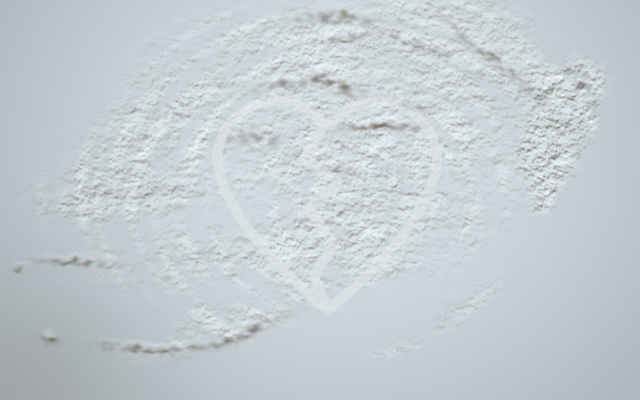
Write a WebGL 1 fragment shader that draws this texture.

```glsl
precision highp float;
uniform vec2 u_resolution;

const vec3 TABLE_LIGHT = vec3(0.815, 0.855, 0.878);
const vec3 TABLE_EDGE = vec3(0.645, 0.685, 0.705);
const vec3 CORNER_GREY = vec3(0.60, 0.61, 0.61);
const vec3 POWDER = vec3(0.83, 0.855, 0.865);
const vec3 UMBER = vec3(0.43, 0.39, 0.33);
const vec3 STROKE = vec3(0.89, 0.91, 0.92);
const vec2 SWIRL_CENTER = vec2(0.875, 0.52);
const vec2 LIGHT_STEP = vec2(-0.002, 0.006);
const vec2 GRAIN_SCALE = vec2(46.0, 62.0);
const float SHADOW_GAIN = 0.62;
const float SHINE_GAIN = 0.11;
const float STROKE_HALF = 0.0125;
const float STROKE_ALPHA = 0.56;
const vec2 LOBE_L = vec2(0.69, 0.60);
const vec2 LOBE_R = vec2(0.945, 0.60);
const float LOBE_RADIUS = 0.147;
const vec2 TIP = vec2(0.82, 0.225);
const vec2 NOTCH = vec2(0.808, 0.686);

float corner(vec2 cell, vec2 offset) {
  cell = vec2(dot(cell, vec2(127.1, 311.7)), dot(cell, vec2(269.5, 183.3)));
  return dot(fract(sin(cell) * 43758.5) * 2.0 - 1.0, offset);
}
float gradientNoise(vec2 p) {
  vec2 i = floor(p), f = fract(p), e = vec2(0.0, 1.0);
  vec2 u = f * f * f * (f * (f * 6.0 - 15.0) + 10.0);
  return mix(mix(corner(i, f), corner(i + e.yx, f - e.yx), u.x),
             mix(corner(i + e.xy, f - e.xy), corner(i + e.yy, f - e.yy), u.x), u.y);
}
// Lumps plus finer grains
float powderHeight(vec2 p) {
  p *= GRAIN_SCALE;
  float sum = 1.3 * gradientNoise(p * 0.4), amp = 1.0;
  for (int i = 0; i < 3; i++) {
    sum += amp * gradientNoise(p);
    p = mat2(1.6, 1.2, -1.2, 1.6) * p + 7.3;
    amp *= 0.6;
  }
  return sum;
}
// Soft ellipse, turned by angle
float blob(vec2 p, float x, float y, float rx, float ry, float angle) {
  vec2 d = p - vec2(x, y);
  float c = cos(angle), s = sin(angle);
  d = vec2(c * d.x + s * d.y, c * d.y - s * d.x) / vec2(rx, ry);
  return exp(-dot(d, d));
}
float powderCover(vec2 p) {
  float m = 0.9 * blob(p, 0.34, 0.64, 0.26, 0.12, 0.75);
  m += 0.9 * blob(p, 0.32, 0.51, 0.22, 0.05, 0.05);
  m += blob(p, 0.86, 0.87, 0.40, 0.13, 0.0);
  m += 0.9 * blob(p, 1.20, 0.84, 0.25, 0.15, -0.7);
  m += 0.9 * blob(p, 0.81, 0.63, 0.30, 0.13, -0.1);
  m += 0.75 * blob(p, 0.52, 0.36, 0.34, 0.10, 0.15);
  m += 0.9 * blob(p, 0.87, 0.40, 0.17, 0.14, 0.6);
  m += 0.8 * blob(p, 0.53, 0.18, 0.26, 0.045, 0.3);
  m += 0.65 * blob(p, 1.10, 0.19, 0.27, 0.03, 0.55);
  return m + 0.5 * blob(p, 1.13, 0.47, 0.19, 0.20, 0.0);
}
float ridges(vec2 p) {
  float m = blob(p, 0.83, 0.792, 0.07, 0.014, -0.35);
  m += 0.7 * blob(p, 0.71, 0.79, 0.06, 0.012, 0.1);
  m += 1.3 * blob(p, 0.95, 0.685, 0.09, 0.009, 0.03);
  m += blob(p, 0.83, 0.578, 0.04, 0.009, 0.0);
  m += 0.6 * blob(p, 0.62, 0.655, 0.07, 0.022, -0.1);
  m += 0.9 * blob(p, 1.02, 0.742, 0.05, 0.008, -0.1);
  m += 0.7 * blob(p, 0.84, 0.955, 0.09, 0.014, -0.1);
  m += 0.7 * blob(p, 0.86, 0.902, 0.08, 0.009, 0.15);
  m += 0.7 * blob(p, 1.04, 0.89, 0.08, 0.009, -0.3);
  m += 0.7 * blob(p, 1.23, 0.85, 0.13, 0.010, -0.7);
  m += 0.9 * blob(p, 0.60, 0.165, 0.11, 0.011, 0.4);
  m += blob(p, 0.38, 0.128, 0.10, 0.008, -0.05);
  m += 0.8 * blob(p, 0.19, 0.342, 0.09, 0.008, -0.05);
  m += 1.2 * blob(p, 0.13, 0.148, 0.02, 0.011, -0.2);
  return m + 0.9 * blob(p, 0.045, 0.322, 0.016, 0.008, -0.2);
}
float segment(vec2 p, vec2 a, vec2 b) {
  vec2 d = b - a;
  return length(p - a - d * clamp(dot(p - a, d) / dot(d, d), 0.0, 1.0));
}
// Heart side as a chain along a quadratic curve
float heartSide(vec2 p, vec2 start, vec2 bend) {
  float d = 1.0;
  vec2 last = start;
  for (int i = 1; i <= 12; i++) {
    float t = float(i) / 12.0;
    vec2 next = mix(mix(start, bend, t), mix(bend, TIP, t), t);
    d = min(d, segment(p, last, next));
    last = next;
  }
  return d;
}
float heartDistance(vec2 p) {
  float d = min(heartSide(p, LOBE_L - vec2(LOBE_RADIUS, 0.0), vec2(0.56, 0.44)),
                heartSide(p, LOBE_R + vec2(LOBE_RADIUS, 0.0), vec2(1.08, 0.44)));
  vec2 lobe = p.x < NOTCH.x + 0.008 ? LOBE_L : LOBE_R;
  if (p.y > LOBE_L.y && (p.y > NOTCH.y - 0.012 || abs(p.x - NOTCH.x) > 0.08))
    d = min(d, abs(length(p - lobe) - LOBE_RADIUS));
  // Zigzag crack
  vec2 a = vec2(0.763, 0.605), b = vec2(0.846, 0.545), c = vec2(0.773, 0.475);
  vec2 e = vec2(0.835, 0.388), f = vec2(0.785, 0.31);
  d = min(d, min(segment(p, NOTCH, a), min(segment(p, a, b), segment(p, b, c))));
  return min(d, min(segment(p, c, e), min(segment(p, e, f), segment(p, f, TIP))));
}
void main() {
  vec2 p = gl_FragCoord.xy / u_resolution * vec2(1.6, 1.0);
  // Table and vignette
  float away = length((p - vec2(0.85, 0.62)) * vec2(0.8, 0.9));
  vec3 col = mix(TABLE_LIGHT, TABLE_EDGE, smoothstep(0.15, 1.08, away));
  col = mix(col, CORNER_GREY, 0.6 * blob(p, 0.0, 0.0, 0.35, 0.28, 0.0));
  // Powder swept in rings
  vec2 warp = vec2(gradientNoise(p * 9.0), gradientNoise(p * 9.0 + 31.0));
  vec2 q = (p - SWIRL_CENTER) * vec2(0.8, 1.0);
  float sweep = gradientNoise(vec2(length(q) * 38.0, atan(q.y, -q.x) * 1.8));
  vec2 w = p + warp * 0.05;
  float wedge = smoothstep(1.29, 1.35, w.x) * smoothstep(0.44, 0.52, w.y)
    * smoothstep(0.87, 0.78, w.y) * smoothstep(0.04, -0.06, w.x - 1.38 - 0.42 * (w.y - 0.45));
  float cover = powderCover(w) * (0.85 + 1.1 * sweep) + wedge;
  cover = smoothstep(0.1, 0.95, cover);
  col = mix(col, POWDER, 0.4 * cover) + 0.09 * sweep * cover;
  // Lit grains, softer toward top and bottom
  float focus = mix(0.6, 1.0, exp(-pow(abs(p.y - 0.52) / 0.4, 2.0)));
  float relief = powderHeight(p) - powderHeight(p + LIGHT_STEP);
  relief *= cover * focus * (1.0 + 0.7 * wedge);
  col = mix(col, UMBER, clamp(-relief * SHADOW_GAIN, 0.0, 0.7));
  col += SHINE_GAIN * max(relief, 0.0);
  // Ridge shadows below bright crests
  vec2 rp = p + warp * 0.022 + 0.016 * gradientNoise(p * 45.0);
  float broken = clamp(0.5 + 1.5 * gradientNoise(p * vec2(40.0, 65.0)), 0.0, 1.0);
  col += 0.05 * ridges(rp - vec2(0.0, 0.019));
  col = mix(col, UMBER, clamp(0.85 * broken * ridges(rp), 0.0, 0.8));
  // Broken heart stroke
  float px = 1.0 / u_resolution.y;
  float stroke = smoothstep(px, -px, heartDistance(p) - STROKE_HALF);
  gl_FragColor = vec4(mix(col, STROKE, STROKE_ALPHA * stroke), 1.0);
}
```
